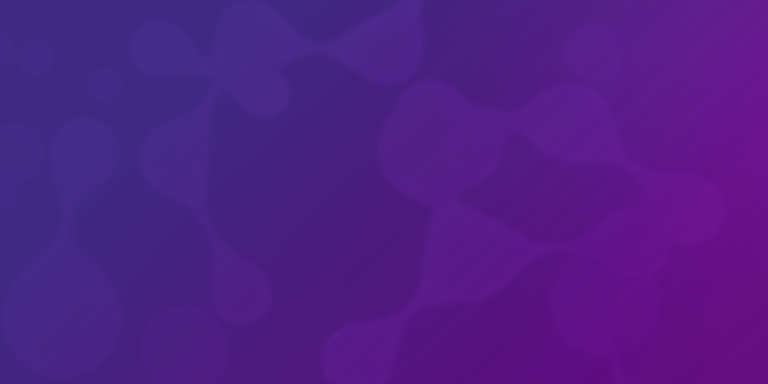
A Shadertoy shader for this background:

```glsl
#define COOL vec3(0.242, 0.165, 0.515)
#define MIDDLE vec3(0.292, 0.108, 0.492)
#define WARM vec3(0.37, 0.055, 0.51)
#define TOP_LIGHT vec3(0.045, 0.025, 0.06)
#define BODY_LIGHT vec3(0.042, 0.014, 0.052)
#define EDGE 0.012
#define BOND_WIDTH 0.011
#define BOND_BLEND 0.12
#define STREAK 0.007

// Linked spheres: centre and radius, in units of canvas height
const vec3 ATOMS[16] = vec3[16](
    vec3(0.41, 0.875, 0.063), vec3(0.656, 0.91, 0.085),
    vec3(0.69, 0.758, 0.05), vec3(1.01, 0.87, 0.085),
    vec3(0.448, 0.589, 0.083), vec3(0.63, 0.232, 0.07),
    vec3(1.1, 0.61, 0.118), vec3(1.22, 0.604, 0.082),
    vec3(1.224, 0.331, 0.112), vec3(0.93, 0.063, 0.088),
    vec3(1.49, 0.682, 0.098), vec3(1.797, 0.453, 0.085),
    vec3(1.12, 0.708, 0.08), vec3(1.654, 0.367, 0.088),
    vec3(0.224, 0.604, 0.085), vec3(0.161, 0.172, 0.156));

// Bonds: start and end points
const vec4 BONDS[12] = vec4[12](
    vec4(0.41, 0.875, 0.69, 0.758), vec4(0.656, 0.88, 1.01, 0.87),
    vec4(0.64, 0.91, 0.46, 0.589), vec4(0.46, 0.58, 0.63, 0.232),
    vec4(1.11, 0.6, 1.2, 0.34), vec4(1.224, 0.331, 0.93, 0.063),
    vec4(1.224, 0.34, 1.654, 0.367), vec4(1.12, 0.69, 1.49, 0.682),
    vec4(1.49, 0.682, 1.797, 0.453), vec4(0.2, 0.604, 0.145, 0.25),
    vec4(1.03, 0.9, 1.11, 1.06), vec4(1.576, 0.15, 1.63, -0.05));

// Free spheres, drawn as a second layer
const vec3 LOOSE[8] = vec3[8](
    vec3(0.094, 0.849, 0.044), vec3(-0.02, 0.87, 0.052),
    vec3(0.039, 0.602, 0.075), vec3(0.273, 0.779, 0.042),
    vec3(1.544, 0.862, 0.076), vec3(0.482, 0.089, 0.115),
    vec3(0.013, 0.492, 0.03), vec3(1.576, 0.214, 0.143));

float hash(float n) {
    return fract(sin(n * 12.9898) * 43758.5453);
}

float noise(float x) {
    float cell = floor(x);
    return mix(hash(cell), hash(cell + 1.0), smoothstep(0.0, 1.0, x - cell));
}

float smoothMin(float a, float b, float k) {
    float h = max(k - abs(a - b), 0.0) / k;
    return min(a, b) - 0.25 * k * h * h;
}

float capsule(vec2 p, vec2 a, vec2 b, float radius) {
    vec2 pa = p - a, ba = b - a;
    float along = clamp(dot(pa, ba) / dot(ba, ba), 0.0, 1.0);
    return length(pa - ba * along) - radius;
}

float moleculeDistance(vec2 p) {
    float atoms = 10.0, bonds = 10.0;
    for (int i = 0; i < 16; i++)
        atoms = smoothMin(atoms, length(p - ATOMS[i].xy) - ATOMS[i].z, 0.025);
    for (int i = 0; i < 12; i++)
        bonds = min(bonds, capsule(p, BONDS[i].xy, BONDS[i].zw, BOND_WIDTH));
    return smoothMin(atoms, bonds, BOND_BLEND);
}

float looseDistance(vec2 p) {
    float d = 10.0;
    for (int i = 0; i < 8; i++)
        d = smoothMin(d, length(p - LOOSE[i].xy) - LOOSE[i].z, 0.03);
    return d;
}

// Soft translucent fill, slightly brighter near its border
float body(float d) {
    float fill = smoothstep(EDGE, -EDGE, d);
    return fill * (0.75 + 0.3 * exp(min(d, 0.0) / 0.035));
}

vec3 backdrop(vec2 p) {
    float t = (p.x + 1.0 - p.y) / 3.0;
    vec3 color = mix(COOL, MIDDLE, smoothstep(0.18, 0.55, t));
    color = mix(color, WARM, smoothstep(0.48, 0.86, t));
    color += TOP_LIGHT * smoothstep(0.9, 1.9, p.x) * smoothstep(0.0, 0.9, p.y);
    color.r += 0.02 * smoothstep(1.5, 2.0, p.x);

    // Faint diagonal streaks
    float across = p.x - 1.15 * p.y;
    float streaks = noise(across * 22.0) + 0.5 * noise(across * 55.0) - 0.75;
    return color + STREAK * streaks * smoothstep(0.3, 0.9, p.x);
}

void mainImage(out vec4 fragColor, in vec2 fragCoord) {
    vec2 p = fragCoord / iResolution.y;
    vec3 color = backdrop(p);

    // The shapes are clearest around the centre and fade to both sides
    float offset = (p.x - 0.98) / 0.5;
    float strength = 0.48 + 0.45 * exp(-offset * offset);
    float shapes = max(body(moleculeDistance(p)), 0.7 * body(looseDistance(p)));
    color += BODY_LIGHT * strength * shapes;

    fragColor = vec4(color, 1.0);
}
```
